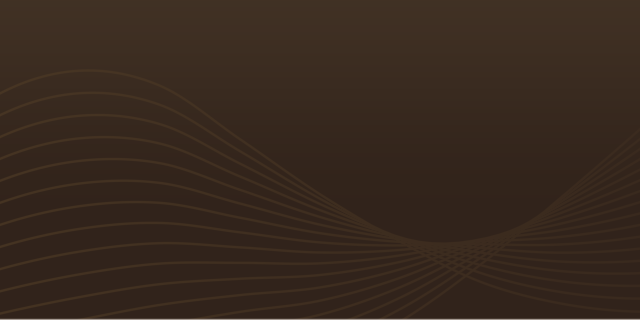
Write a WebGL 2 fragment shader that draws this background.

```glsl
#version 300 es
precision highp float;

uniform vec2 u_resolution;
out vec4 fragColor;

// Depth below the top edge of the first, middle and last strand, left to right
const vec3 KNOTS[9] = vec3[9](
    vec3(0.292, 0.841, 1.401), vec3(0.221, 0.786, 1.357), vec3(0.268, 0.760, 1.284),
    vec3(0.435, 0.773, 1.198), vec3(0.607, 0.789, 1.130), vec3(0.755, 0.781, 1.005),
    vec3(0.880, 0.750, 0.828), vec3(0.948, 0.719, 0.620), vec3(0.974, 0.667, 0.404));

// Catmull-Rom interpolation, with the curve continued past both ends
vec3 strandGuides(float x) {
    float k = x * 8.0;
    int i = clamp(int(floor(k)), 0, 7);
    float t = k - float(i);
    vec3 b = KNOTS[i];
    vec3 c = KNOTS[i + 1];
    vec3 a = i > 0 ? KNOTS[max(i - 1, 0)] : 3.0 * (b - c) + KNOTS[2];
    vec3 d = i < 7 ? KNOTS[min(i + 2, 8)] : 3.0 * (c - b) + KNOTS[6];
    return b + 0.5 * t * (c - a + t * (2.0 * a - 5.0 * b + 4.0 * c - d
             + t * (3.0 * (b - c) + d - a)));
}

// Quadratic blend across the family, s from 0 to 1
float blendGuides(vec3 g, float s) {
    return g.x * (1.0 - s) * (1.0 - 2.0 * s) + g.y * 4.0 * s * (1.0 - s) + g.z * s * (2.0 * s - 1.0);
}

void main() {
    vec2 uv = gl_FragCoord.xy / u_resolution;
    float depth = 1.0 - uv.y;
    float pixel = 1.0 / u_resolution.y;
    float aspect = u_resolution.x / u_resolution.y;

    // Brown backdrop, darkening downward
    vec3 color = mix(vec3(0.257, 0.195, 0.143), vec3(0.193, 0.138, 0.104),
                     smoothstep(-0.12, 0.68, depth));

    // Woven family of fine strands
    vec3 guides = strandGuides(uv.x);
    vec3 slopes = (strandGuides(uv.x + 0.002) - strandGuides(uv.x - 0.002)) / (0.004 * aspect);
    float coverage = 0.0;
    for (int i = 0; i <= 16; i++) {
        float s = float(i) / 16.0;
        float slope = blendGuides(slopes, s);
        float dist = abs(depth - blendGuides(guides, s)) / sqrt(1.0 + slope * slope);
        float strand = 1.0 - smoothstep(-0.75 * pixel, 0.75 * pixel, dist - 0.0037);
        coverage = max(coverage, strand);
    }
    vec3 strandColor = mix(vec3(0.305, 0.228, 0.145), vec3(0.250, 0.182, 0.127), uv.x);
    color = mix(color, strandColor, coverage * mix(0.68, 0.55, uv.x));

    // Pale hairline along the bottom edge
    float hairline = 1.0 - smoothstep(-0.5 * pixel, 0.5 * pixel, uv.y - 0.004);
    color = mix(color, vec3(0.80, 0.76, 0.73), hairline * 0.75);

    fragColor = vec4(color, 1.0);
}
```
